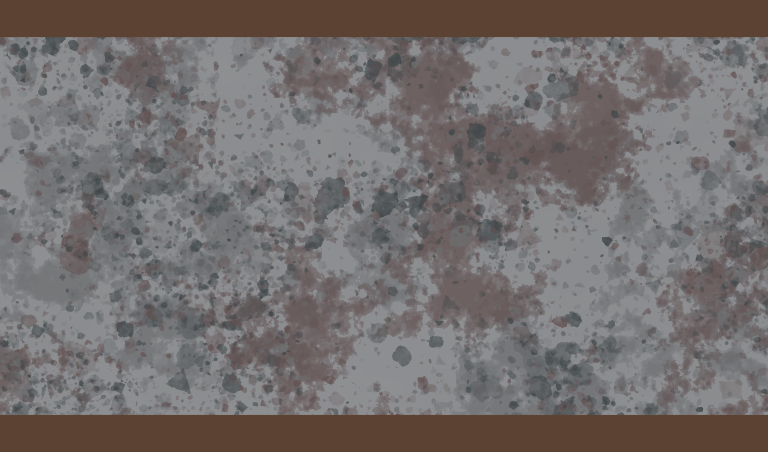
This texture is drawn by a Shadertoy shader. Its source:

```glsl
const vec3 BAND_BROWN = vec3(0.36, 0.26, 0.20);
const vec3 BASE_GREY = vec3(0.55, 0.555, 0.565);
const vec3 WASH_GREY = vec3(0.43, 0.435, 0.445);
const vec3 MAUVE = vec3(0.385, 0.32, 0.32);
const vec3 SLATE = vec3(0.25, 0.28, 0.29);
const float BAND_HEIGHT = 0.082;
const float TAU = 6.28318;
const int LAYERS = 7;
const float LARGEST_CELL = 0.125;
const float CELL_SHRINK = 0.70;
const float BLOB_DENSITY = 0.44;
const float BLOB_RAGGEDNESS = 1.7;
const float MAUVE_LEVEL = 0.56;
const float WASH_LEVEL = 0.55;

float hash(vec2 p) {
    vec3 q = fract(p.xyx * 0.1031);
    q += dot(q, q.yzx + 33.33);
    return fract((q.x + q.y) * q.z);
}

vec4 hash4(vec2 p) {
    vec4 q = fract(p.xyxy * vec4(0.1031, 0.1030, 0.0973, 0.1099));
    q += dot(q, q.wzxy + 33.33);
    return fract((q.xxyz + q.yzzw) * q.zywx);
}

float noise(vec2 p) {
    vec2 i = floor(p), f = fract(p);
    f = f * f * (3.0 - 2.0 * f);
    return mix(mix(hash(i), hash(i + vec2(1, 0)), f.x),
               mix(hash(i + vec2(0, 1)), hash(i + vec2(1, 1)), f.x), f.y);
}

float fbm(vec2 p) {
    float sum = 0.0, amp = 0.533;
    for (int i = 0; i < 4; i++) {
        sum += amp * noise(p);
        p = mat2(1.6, 1.2, -1.2, 1.6) * p + 17.3;
        amp *= 0.5;
    }
    return sum;
}

// Distance to a stretched round blot or an angular shard
float blotDistance(vec2 q, float radius, vec4 shape, float ragged) {
    float turn = shape.x * TAU;
    q = mat2(cos(turn), sin(turn), -sin(turn), cos(turn)) * q;
    q.x *= mix(0.8, 1.4, shape.y);
    if (shape.z < 0.3) {
        float wedge = TAU / floor(3.0 + 2.5 * shape.w);
        float angle = atan(q.y, q.x);
        float side = cos(floor(0.5 + angle / wedge) * wedge - angle) * length(q);
        return side - radius * (0.6 + 0.5 * (ragged - 0.5));
    }
    return length(q) - radius * (1.0 + BLOB_RAGGEDNESS * (ragged - 0.5));
}

// Translucent torn stain with a crisp rim and a deeper core
float stain(float height, float level) {
    float h = height - level;
    return 0.35 * smoothstep(0.0, 0.025, h) + 0.40 * smoothstep(0.0, 0.16, h);
}

// One size of scattered blots laid over the paint
vec3 addBlots(vec3 paint, vec2 p, float cell, float seed, float ragged,
              float mottle, float pixel) {
    vec2 home = floor(p / cell);
    for (int y = -1; y <= 1; y++)
    for (int x = -1; x <= 1; x++) {
        vec2 id = home + vec2(x, y);
        vec4 place = hash4(id + seed);
        vec4 shape = hash4(id + seed + 71.7);
        vec4 look = hash4(id + seed + 143.1);
        vec2 center = (id + 0.2 + 0.6 * place.xy) * cell;
        float crowd = smoothstep(0.25, 0.72, noise(center * 5.5 + 9.0));
        if (place.z > BLOB_DENSITY * (0.3 + 1.3 * crowd)) continue;

        float radius = cell * mix(0.16, 0.42, place.w);
        float d = blotDistance(p - center, radius, shape, ragged);
        float cover = smoothstep(pixel, -pixel, d);
        float region = noise(center * 4.0 + 40.0);
        float pick = look.x + 0.7 * (region - 0.5);
        vec3 tint = pick < 0.38 ? MAUVE : pick < 0.76 ? SLATE : WASH_GREY;
        float opacity = mix(0.2, 0.72, look.y * look.y);
        opacity *= 0.55 + 0.9 * mottle;
        paint = mix(paint, tint, cover * clamp(opacity, 0.0, 0.85));
    }
    return paint;
}

void mainImage(out vec4 fragColor, in vec2 fragCoord) {
    vec2 p = fragCoord / iResolution.y;
    float pixel = 0.75 / iResolution.y;

    // Shared grain tears edges and mottles the pigment
    float coarse = fbm(p * 34.0 + 5.0);
    float fine = fbm(p * 85.0 + 60.0);
    vec2 torn = p + 0.012 * (vec2(coarse, fbm(p * 34.0 + 90.0)) - 0.5);
    float tear = 0.35 * (coarse - 0.5) + 0.25 * (fine - 0.5);

    // Broad washes
    vec3 paint = BASE_GREY + 0.02 * (fbm(p * 7.0 + 30.0) - 0.5);
    paint = mix(paint, WASH_GREY, stain(fbm(p * 8.0 + 20.0) + tear, WASH_LEVEL));
    paint = mix(paint, MAUVE, stain(fbm(p * 6.0 + 51.0) + tear, MAUVE_LEVEL));

    // Blots from large to small
    float cell = LARGEST_CELL;
    for (int i = 0; i < LAYERS; i++) {
        float ragged = mix(coarse, fine, float(i) / float(LAYERS));
        paint = addBlots(paint, torn, cell, 23.7 * float(i + 1), ragged, fine, pixel);
        cell *= CELL_SHRINK;
    }

    // Plain bands at top and bottom
    float inset = min(p.y, 1.0 - p.y) - BAND_HEIGHT;
    float band = clamp(0.5 - inset * iResolution.y, 0.0, 1.0);
    fragColor = vec4(mix(paint, BAND_BROWN, band), 1.0);
}
```
